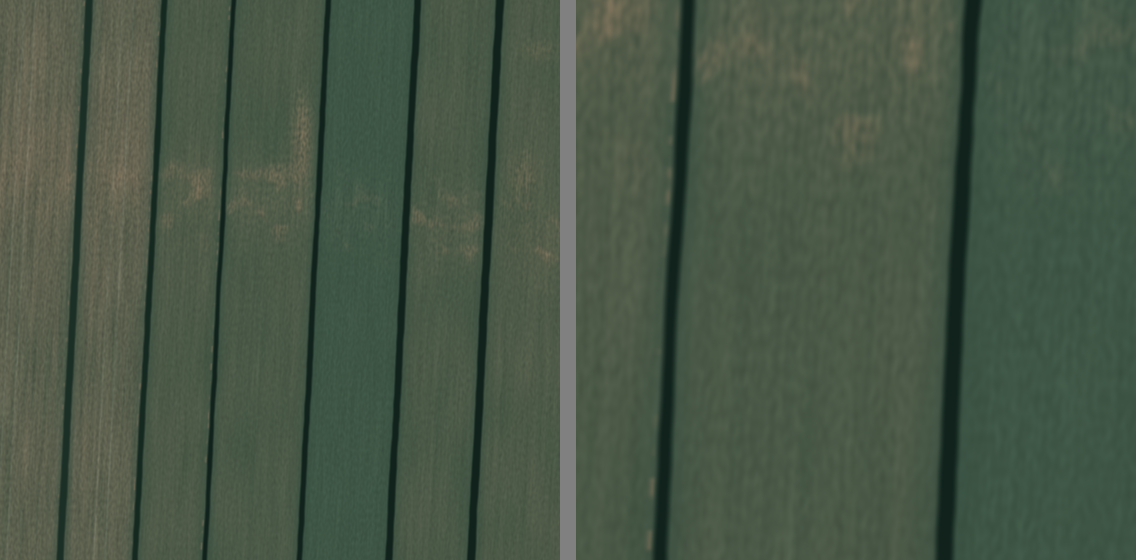
Left: the whole. Right: its middle third, enlarged.
A three.js fragment shader for this texture:

```glsl
// Aerial view of seven leaning crop strips divided by six dark ditches, with dry worn patches.
#define DITCHES 6
#define FIRST 0.134      // first ditch at mid height
#define PITCH 0.1466     // mean ditch spacing
#define LEAN 0.052       // sideways shift from bottom to top
#define SOFT 0.0026      // edge softness
#define GRAIN 0.075      // fine soil contrast
#define GREEN vec3(0.262, 0.335, 0.262)
#define TEAL vec3(0.235, 0.335, 0.275)
#define DRY vec3(0.385, 0.385, 0.315)
#define STRAW vec3(0.490, 0.440, 0.350)
#define WATER vec3(0.065, 0.135, 0.110)
#define BANK vec3(0.215, 0.310, 0.255)

varying vec2 vUv;

vec2 hashGradient(vec2 p) {
  p = vec2(dot(p, vec2(127.1, 311.7)), dot(p, vec2(269.5, 183.3)));
  return fract(sin(p) * 43758.5) * 2.0 - 1.0;
}

float gnoise(vec2 p) {
  vec2 i = floor(p), f = fract(p);
  vec2 w = f * f * f * (f * (f * 6.0 - 15.0) + 10.0);
  vec2 e = vec2(1.0, 0.0);
  float a = dot(hashGradient(i), f);
  float b = dot(hashGradient(i + e.xy), f - e.xy);
  float c = dot(hashGradient(i + e.yx), f - e.yx);
  float d = dot(hashGradient(i + e.xx), f - e.xx);
  return mix(mix(a, b, w.x), mix(c, d, w.x), w.y);
}

float bump(float x) { return exp(-x * x); }

float blob(vec2 p, vec2 center, vec2 radius) {
  vec2 q = (p - center) / radius;
  return exp(-dot(q, q));
}

void main() {
  vec2 p = vUv;
  float u = p.x - LEAN * (p.y - 0.5);

  // Ditches: water, grassy banks, broken pale rims and strip index
  float strip = 0.0, water = 0.0, bank = 0.0, rim = 0.0, depth = 1.0;
  for (int k = 0; k < DITCHES; k++) {
    float i = float(k);
    float center = FIRST + PITCH * i - 0.036 * bump(i - 2.0);
    center += 0.0022 * gnoise(vec2(p.y * 5.0, i * 7.3));
    center += 0.0012 * gnoise(vec2(p.y * 38.0, i * 3.7));
    float halfWidth = 0.0040 + 0.0010 * abs(i - 2.0);
    halfWidth += 0.0012 * gnoise(vec2(p.y * 14.0, i * 5.1 + 9.0));
    float d = u - center;
    float cover = 1.0 - smoothstep(-SOFT, SOFT, abs(d) - halfWidth);
    strip += step(0.0, d);
    water = max(water, cover);
    bank = max(bank, bump(d / (halfWidth + 0.009)));
    float speckle = smoothstep(0.0, 0.35, gnoise(vec2(p.y * 75.0, i * 4.3)));
    rim += step(i, 2.5) * speckle * bump((d + halfWidth + 0.0025) / 0.0022);
    depth = mix(depth, 0.72 + 0.28 * smoothstep(0.0, 2.0, i), cover);
  }

  // Noise stretched along the crop rows
  float streak = gnoise(vec2(u * 105.0, p.y * 4.0));
  float rows = gnoise(vec2(u * 210.0, p.y * 13.0));
  float grain = gnoise(vec2(u * 225.0, p.y * 120.0));
  float mottle = gnoise(vec2(u * 16.0, p.y * 7.0));

  // Dryness of each strip
  float left = 1.0 - step(1.5, strip);
  float lush = bump((strip - 4.0) * 1.4);
  float dry = mix(0.32 - 0.30 * lush, 0.78, left);
  dry += 0.30 * mottle + (0.16 + 0.24 * left) * streak;
  dry += 0.28 * left * bump((p.y - 0.72) / 0.15);
  vec3 color = mix(GREEN, DRY, clamp(dry, 0.0, 1.25));
  color = mix(color, TEAL, 0.7 * lush);

  // Worn band across the strips and a few bare spots
  float band = bump((p.y - mix(0.69, 0.575, p.x)) / 0.06);
  float blot = gnoise(p * vec2(21.0, 24.0)) + 0.4 * gnoise(p * vec2(65.0, 50.0));
  float wear = band * (0.14 + 0.65 * smoothstep(0.02, 0.50, blot));
  wear += 0.75 * blob(p, vec2(0.540, 0.750), vec2(0.017, 0.075));
  wear += 0.35 * blob(p, vec2(0.500, 0.695), vec2(0.035, 0.015));
  wear += 0.40 * blob(p, vec2(0.935, 0.685), vec2(0.025, 0.045));
  wear += 0.30 * blob(p, vec2(0.965, 0.910), vec2(0.030, 0.020));
  wear *= 0.85 + 0.9 * grain + 0.6 * rows;
  color = mix(color, STRAW, clamp(wear, 0.0, 0.85) * (1.0 - 0.45 * lush));

  // Pale wheel tracks in the two dry strips
  for (int k = 0; k < 4; k++) {
    float i = float(k);
    float track = 0.018 + 0.020 * i + 0.135 * step(1.5, i);
    float fade = 0.55 + 0.8 * gnoise(vec2(p.y * 9.0, i * 6.1));
    color += 0.065 * left * fade * bump((u - track) / 0.0022);
  }

  // Soil grain, then ditches over the fields
  color *= 1.0 + GRAIN * (1.5 * grain + rows + 0.6 * streak) * (1.0 + 0.6 * left);
  color = mix(color, BANK, 0.60 * bank);
  color = mix(color, STRAW, 0.50 * clamp(rim, 0.0, 1.0));
  color = mix(color, mix(BANK, WATER, depth), water);
  gl_FragColor = vec4(color, 1.0);
}
```
